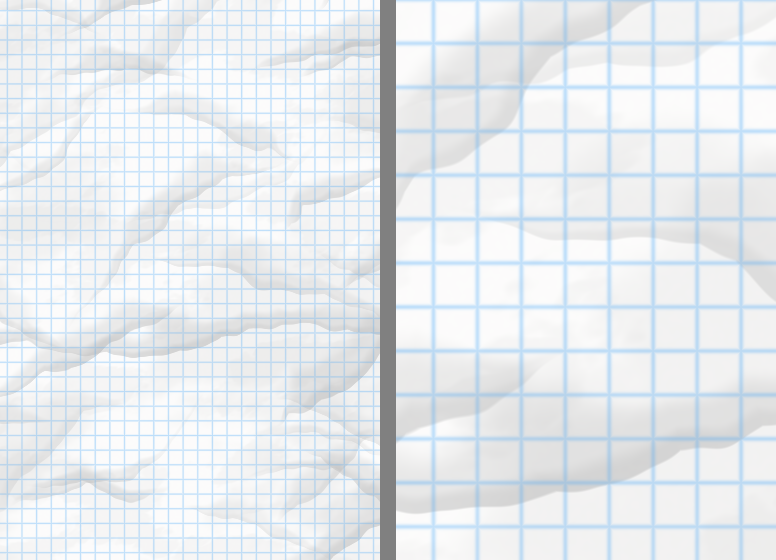
Left, the full canvas; right, a detail of the centre.
This texture is drawn by a Shadertoy shader. Its source:

```glsl
// Crumpled white graph paper ruled with a fine pale blue square grid.
// Folds are rotated, kinked sawtooth bands: sharp on one side, fading on the
// other, and tapered along their length by gradient noise.

vec2 gradientAt(vec2 cell) {
    vec2 h = vec2(dot(cell, vec2(127.1, 311.7)), dot(cell, vec2(269.5, 183.3)));
    return 2.0 * fract(sin(h) * 43758.5) - 1.0;
}

// Gradient noise, roughly -0.7 to 0.7
float gradientNoise(vec2 p) {
    vec2 i = floor(p), f = p - i;
    vec2 u = f * f * f * (f * (f * 6.0 - 15.0) + 10.0);
    vec2 e = vec2(1.0, 0.0);
    float low = mix(dot(gradientAt(i), f), dot(gradientAt(i + e.xy), f - e.xy), u.x);
    float high = mix(dot(gradientAt(i + e.yx), f - e.yx), dot(gradientAt(i + e.xx), f - e.xx), u.x);
    return mix(low, high, u.y);
}

// Large swells with sharp kinks and a small ragged tremor
float kinkedNoise(vec2 p) {
    return gradientNoise(p) + 0.4 * abs(gradientNoise(p * 2.7 + 4.1))
         + 0.16 * abs(gradientNoise(p * 7.0 + 9.2)) + 0.05 * gradientNoise(p * 17.0);
}

// Shadow of one family of folds running at a given angle
float foldShadow(vec2 p, float angle, float seed) {
    float c = cos(angle), s = sin(angle);
    vec2 q = mat2(c, -s, s, c) * p;
    float v = q.y * 4.0 + seed * 0.37 + 0.6 * kinkedNoise(q * vec2(2.0, 1.5) + seed * 5.1);
    float row = floor(v), f = v - row;
    float along = gradientNoise(vec2(q.x * 2.8 + seed * 3.7, row * 7.31 + seed * 2.9));
    float taper = smoothstep(0.0, 0.38, along);
    float ragged = 1.0 + 0.9 * gradientNoise(q * vec2(9.0, 22.0) + seed);
    float reach = 0.01 + 0.32 * taper * ragged;
    float edge = smoothstep(0.0, 0.009, f);
    float broad = 1.0 - smoothstep(reach * 0.45, reach, f);
    float sliver = 1.0 - smoothstep(reach * 0.12, reach * 0.3, f);
    return smoothstep(0.0, 0.25, taper) * edge * (0.5 * broad + 0.6 * sliver * taper);
}

void mainImage(out vec4 fragColor, in vec2 fragCoord) {
    vec2 p = fragCoord / iResolution.y;

    // Broad facets and smaller slanted patches with torn borders
    vec2 slanted = vec2(p.x + 0.4 * p.y, p.y - 0.4 * p.x);
    float facets = kinkedNoise(slanted * vec2(2.6, 4.0) + 2.7);
    float patches = kinkedNoise(slanted * vec2(5.0, 9.0) + 11.4);
    float shade = 0.04 * smoothstep(0.05, 0.3, facets)
                + 0.025 * smoothstep(0.1, 0.2, patches);

    // Folds in several directions, mostly shallow
    for (int i = 0; i < 7; i++) {
        float k = float(i);
        float angle = 0.05 + 0.6 * sin(2.4 * k);
        shade += mix(0.18, 0.07, k / 6.0) * foldShadow(p, angle, k + 1.3);
    }
    shade = 0.3 * (1.0 - exp(-shade / 0.3));
    vec3 color = vec3(0.988, 0.986, 0.984) - shade * vec3(1.0, 0.99, 0.98);
    color += 0.003 * gradientNoise(p * 190.0);

    // Ruled grid: narrow soft strokes, a little uneven in ink
    vec2 toLine = abs(fract(p * 38.23) - 0.5);
    vec2 ink = exp(-pow(toLine / 0.056, vec2(2.0)));
    float strength = max(ink.x, ink.y) * (0.93 + 0.14 * gradientNoise(p * 16.0));
    vec3 lineBlue = vec3(0.74, 0.87, 0.98) * (1.0 - 0.7 * shade);
    color = mix(color, lineBlue, strength);

    fragColor = vec4(clamp(color, 0.0, 1.0), 1.0);
}
```
